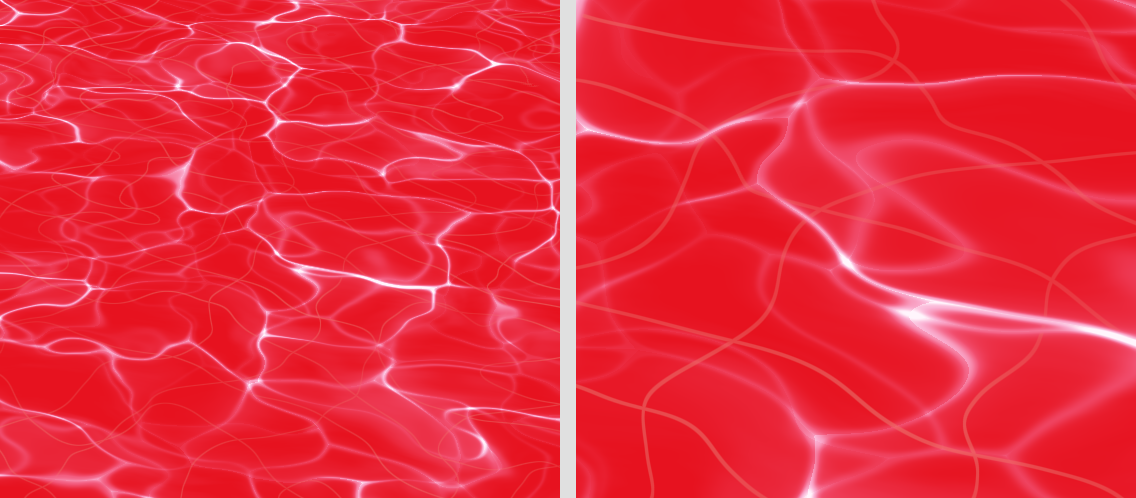
Left: the whole. Right: its middle third, enlarged.
Write a WebGL 2 fragment shader that draws this texture.

```glsl
#version 300 es
precision highp float;

uniform vec2 u_resolution;
out vec4 fragColor;

// View of the water plane
const float HORIZON = 2.6;
const vec2 GROUND_SCALE = vec2(8.2, 38.0);
const float SLANT = 0.20;

// Light network
const float SWIRL = 0.85;
const float RIPPLE = 0.26;
const float JITTER = 0.84;
const float JOINT_SHARPNESS = 30.0;
const float LINE_WIDTH = 0.021;
const float GLOW_WIDTH = 0.085;
const float SHEEN_WIDTH = 0.22;
const float FAINT_SCALE = 1.35;
const float FAINT_LIGHT = 0.50;

// Refracted tile joints
const float TILE_DENSITY = 1.35;
const float TILE_BEND = 1.45;
const float TILE_LINE = 0.0010;
const float TILE_OPACITY = 0.55;

// Colours from shade to full light
const vec3 DEEP = vec3(0.905, 0.070, 0.120);
const vec3 PINK = vec3(0.950, 0.330, 0.465);
const vec3 PALE = vec3(0.980, 0.690, 0.825);
const vec3 WHITE = vec3(1.000, 0.960, 0.990);
const vec3 JOINT = vec3(0.860, 0.420, 0.400);

float hash(vec2 p) {
    return fract(sin(dot(p, vec2(127.1, 311.7))) * 43758.5453);
}

vec2 cellPoint(vec2 p) {
    return 0.5 + JITTER * (vec2(hash(p), hash(p + 57.3)) - 0.5);
}

float noise(vec2 p) {
    vec2 i = floor(p), f = fract(p);
    f = f * f * f * (f * (f * 6.0 - 15.0) + 10.0);
    float low = mix(hash(i), hash(i + vec2(1, 0)), f.x);
    float high = mix(hash(i + vec2(0, 1)), hash(i + vec2(1, 1)), f.x);
    return mix(low, high, f.y);
}

vec2 noise2(vec2 p) {
    return vec2(noise(p), noise(p + vec2(31.7, 11.3))) - 0.5;
}

float fbm(vec2 p) {
    return 0.55 * noise(p) + 0.3 * noise(p * 2.1 + 7.0) + 0.15 * noise(p * 4.3 + 3.0);
}

// x: rounded distance to the cell border, y: closeness to a joint, z: cell value
vec3 cellBorders(vec2 p) {
    vec2 i = floor(p), f = fract(p);
    vec2 nearCell, nearPoint;
    float best = 9.0;
    for (int y = -1; y <= 1; y++)
    for (int x = -1; x <= 1; x++) {
        vec2 c = vec2(x, y);
        vec2 r = c + cellPoint(i + c) - f;
        if (dot(r, r) < best) {
            best = dot(r, r);
            nearCell = c;
            nearPoint = r;
        }
    }
    float sum = 0.0;
    for (int y = -2; y <= 2; y++)
    for (int x = -2; x <= 2; x++) {
        if (x == 0 && y == 0) continue;
        vec2 c = nearCell + vec2(x, y);
        vec2 r = c + cellPoint(i + c) - f;
        float d = dot(0.5 * (r + nearPoint), normalize(r - nearPoint));
        sum += exp(-JOINT_SHARPNESS * d);
    }
    float border = max(-log(sum + 1e-8) / JOINT_SHARPNESS, 0.0);
    return vec3(border, clamp(sum - 1.0, 0.0, 1.0), hash(i + nearCell + 9.1));
}

// Bright thread, soft glow and one-sided sheen along the borders
float caustics(vec2 p, float width) {
    vec3 b = cellBorders(p);
    float power = smoothstep(0.15, 0.85, noise(p * 1.5 + 40.0));
    float thread = exp(-pow(b.x / (width * (0.75 + 0.5 * power)), 2.0));
    float glow = exp(-b.x / GLOW_WIDTH);
    float sheen = b.z * b.z * exp(-b.x / SHEEN_WIDTH);
    return thread * (0.08 + 0.42 * power + 0.30 * b.y * power)
         + glow * (0.04 + 0.12 * power) + 0.17 * sheen;
}

// Thin line at every whole value, with its width in canvas heights
float contour(float v) {
    float perHeight = fwidth(v) * u_resolution.y + 1e-4;
    float d = abs(fract(v) - 0.5) / perHeight;
    float soft = 0.7 / u_resolution.y;
    return 1.0 - smoothstep(TILE_LINE - soft, TILE_LINE + soft, d);
}

vec3 waterColour(float light) {
    vec3 c = mix(DEEP, PINK, clamp(light / 0.5, 0.0, 1.0));
    c = mix(c, PALE, smoothstep(0.42, 0.82, light));
    return mix(c, WHITE, smoothstep(0.74, 1.02, light));
}

void main() {
    vec2 uv = gl_FragCoord.xy / u_resolution.y;
    float depth = HORIZON - uv.y;
    vec2 ground = GROUND_SCALE * vec2(uv.x - 0.56, 1.0) / depth;
    ground.y += SLANT * ground.x;

    // Waves bend the network
    vec2 bent = ground + SWIRL * noise2(ground * 1.1) + RIPPLE * noise2(ground * 2.7 + 5.0);
    float light = caustics(bent, LINE_WIDTH);
    vec2 second = bent * FAINT_SCALE + 0.8 * noise2(ground * 1.7 + 20.0) + 13.0;
    light += FAINT_LIGHT * caustics(second, LINE_WIDTH * 2.0);

    // Drifting haze and fine streaks
    light += 0.20 * smoothstep(0.50, 0.82, fbm(bent * vec2(1.0, 1.3) + 60.0));
    light += 0.05 * (fbm(bent * vec2(4.0, 9.0)) - 0.5) - 0.025;
    vec3 colour = waterColour(light);

    // Tile joints seen through the surface
    vec2 tile = mat2(0.80, 0.60, -0.60, 0.80) * ground * TILE_DENSITY;
    tile += TILE_BEND * noise2(ground * 1.15 + 80.0) + 0.25 * noise2(ground * 2.6 + 33.0);
    float joints = max(contour(tile.x), contour(tile.y));
    joints *= TILE_OPACITY * (0.35 + 0.9 * noise(ground * 1.4 + 17.0));
    colour = mix(colour, max(colour, JOINT), joints);

    fragColor = vec4(colour, 1.0);
}
```
